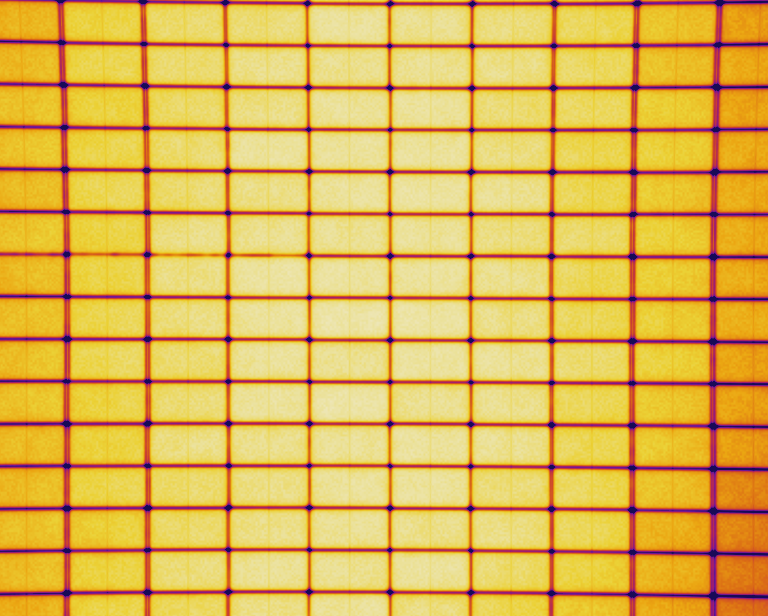
Give the GLSL for this pattern, as a WebGL 1 fragment shader.

```glsl
precision highp float;
// Thermal-style view of a slightly warped panel of wide cells, about 9 seams by 15.
// A scalar heat field is built from a broad glow, cell grain and cooler seams,
// then coloured by a ramp from navy through magenta and amber to cream.

uniform vec2 u_resolution;

const vec2 PITCH = vec2(0.1311, 0.0682);    // cell size in canvas heights
const vec2 ORIGIN = vec2(0.0098, 0.0163);   // crossing nearest the centre

float hash(vec2 p) {
  vec3 q = fract(p.xyx * vec3(0.1031, 0.1030, 0.0973));
  q += dot(q, q.yzx + 33.33);
  return fract((q.x + q.y) * q.z);
}

float noise(vec2 p) {
  vec2 i = floor(p), f = fract(p);
  f = f * f * (3.0 - 2.0 * f);
  float low = mix(hash(i), hash(i + vec2(1.0, 0.0)), f.x);
  float high = mix(hash(i + vec2(0.0, 1.0)), hash(i + vec2(1.0)), f.x);
  return mix(low, high, f.y);
}

float bell(float d, float width) {
  return exp(-d * d / (width * width));
}

// Bends the canvas so that seams flare at the top and bow towards the sides.
vec2 gridCoord(vec2 p) {
  float top = max(p.y + 0.05, 0.0) / 0.55;
  float flare = 1.0 + 0.02 * top * top;
  float bow = 1.0 + 0.03 * p.x * p.x;
  vec2 q = p + vec2(0.0, 0.004 * p.x) - ORIGIN;
  return q / (PITCH * vec2(flare, bow));
}

// Broad glow, hottest left of centre and coolest at the lower right.
float glow(vec2 p) {
  float dx = p.x + 0.03;
  float corner = smoothstep(0.4, 0.95, 0.8 * (p.x - p.y));
  return 7.15 - 5.0 * dx * dx - 0.9 * p.y * p.y - 0.9 * corner;
}

// Cell surface: stepped glow, tint per cell, cooler rim, dotted midline, grain.
float cellHeat(vec2 p, vec2 g) {
  vec2 cell = floor(g);
  vec2 f = fract(g);
  vec2 centre = (cell + 0.5) * PITCH + ORIGIN;
  float heat = mix(glow(p), glow(centre), 0.45);
  heat += 0.3 * (hash(cell + 71.0) - 0.5);
  vec2 edge = min(f, 1.0 - f) * PITCH;
  float speckle = noise(p * 290.0 + 400.0);
  heat -= 0.45 * exp(-min(edge.x, edge.y) / 0.007) * (0.5 + speckle);
  heat -= 0.7 * bell((f.x - 0.5) * PITCH.x, 0.0018) * speckle;
  heat += 0.5 * (speckle - 0.5) + 0.25 * (noise(p * 45.0 + 90.0) - 0.5);
  return heat;
}

// Cooling along upright seams; the outer ones open into a pair of thin lines.
float uprightSeam(vec2 p, vec2 g, float pixel) {
  float column = floor(g.x + 0.5);
  float jitter = 0.0018 * (hash(vec2(column, floor(g.y)) + 19.0) - 0.5);
  float d = (g.x - column) * PITCH.x + jitter;
  float gap = 0.0024 * smoothstep(0.12, 0.45, abs(p.x));
  float line = bell(abs(d) - gap, max(0.0030, pixel));
  float fade = 0.85 + 0.3 * noise(vec2(column * 7.0, p.y * 60.0) + 50.0);
  return 2.6 * line * fade + 0.4 * bell(d, 0.008);
}

// Cooling along level seams, one of which is partly worn on its left half.
float levelSeam(vec2 p, vec2 g, float pixel) {
  float row = floor(g.y + 0.5);
  float jitter = 0.0008 * (hash(vec2(floor(g.x), row) + 37.0) - 0.5);
  float d = (g.y - row) * PITCH.y + jitter;
  float worn = (1.0 - step(0.5, abs(row - 1.0))) * (1.0 - smoothstep(-0.14, -0.1, p.x));
  float strength = 0.94 + 0.12 * hash(vec2(floor(g.x), row) + 53.0);
  strength -= worn * (0.2 + 0.35 * noise(vec2(p.x * 80.0, row) + 60.0));
  return strength * (4.0 * bell(d, max(0.0032, pixel)) + 0.6 * bell(d, 0.0085));
}

// Cold spots on the crossings, darker on every other row.
float crossing(vec2 g) {
  vec2 node = floor(g + 0.5);
  float dark = mod(node.y, 2.0);
  float d = length((g - node) * PITCH);
  return mix(1.7, 3.4, dark) * bell(d, mix(0.0052, 0.0058, dark));
}

// Each whole unit of heat steps to the next colour of the ramp.
vec3 heatColour(float h) {
  vec3 c = vec3(0.09, 0.04, 0.34);
  c = mix(c, vec3(0.42, 0.08, 0.60), clamp(h, 0.0, 1.0));
  c = mix(c, vec3(0.64, 0.12, 0.42), clamp(h - 1.0, 0.0, 1.0));
  c = mix(c, vec3(0.79, 0.24, 0.20), clamp(h - 2.0, 0.0, 1.0));
  c = mix(c, vec3(0.86, 0.43, 0.08), clamp(h - 3.0, 0.0, 1.0));
  c = mix(c, vec3(0.92, 0.65, 0.07), clamp(h - 4.0, 0.0, 1.0));
  c = mix(c, vec3(0.92, 0.82, 0.21), clamp(h - 5.0, 0.0, 1.0));
  c = mix(c, vec3(0.92, 0.88, 0.59), clamp(h - 6.0, 0.0, 1.0));
  return mix(c, vec3(0.94, 0.92, 0.82), clamp(h - 7.0, 0.0, 1.0));
}

void main() {
  vec2 p = (gl_FragCoord.xy - 0.5 * u_resolution) / u_resolution.y;
  float pixel = 1.0 / u_resolution.y;
  vec2 g = gridCoord(p);
  float heat = cellHeat(p, g);
  heat -= uprightSeam(p, g, pixel) + levelSeam(p, g, pixel) + crossing(g);
  gl_FragColor = vec4(heatColour(heat), 1.0);
}
```
